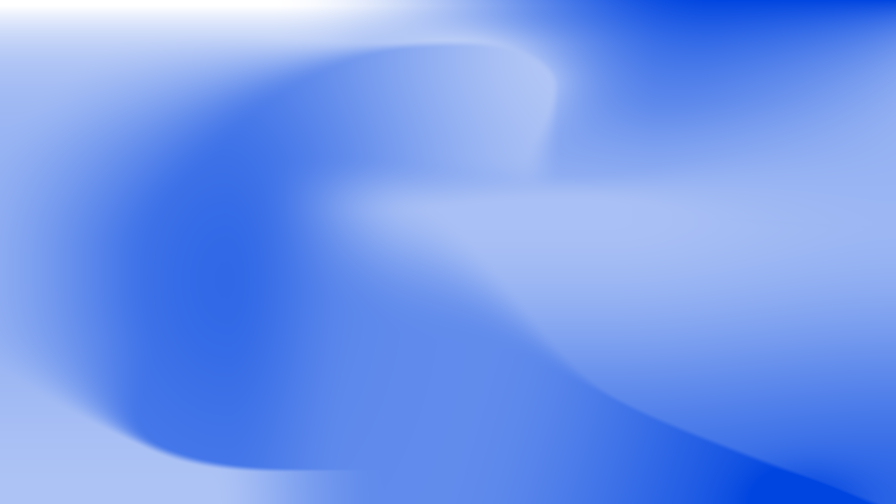
A Shadertoy shader for this background:

```glsl
// Soft blue abstract backdrop: a dark curling lobe, a pale tongue and a folded lower sheet.

const vec2 CANVAS = vec2(7.68, 4.32);            // design units across and down
const vec3 DEEP_BLUE = vec3(0.0, 0.27, 0.88);
const vec3 WHITE = vec3(1.0);

// Approximate signed distance to a rounded corner (quarter superellipse).
float cornerDistance(vec2 offset, vec2 radii, float power) {
    vec2 q = max(offset, 0.0) / radii;
    float len = max(pow(pow(q.x, power) + pow(q.y, power), 1.0 / power), 1e-3);
    vec2 slope = pow(q / len, vec2(power - 1.0)) / radii;
    return (len - 1.0) / max(length(slope), 1e-3);
}

// Signed distance to the curling lobe, negative inside.
float lobeDistance(vec2 p) {
    if (p.x > 4.0) {
        if (p.y < 0.75) return cornerDistance(vec2(p.x - 4.0, 0.75 - p.y), vec2(0.76, 0.38), 2.0);
        float rightEdge = 4.76 - 0.12 * smoothstep(0.75, 1.5, p.y)
                        + 5.0 * smoothstep(1.7, 2.15, p.y);
        return p.x - rightEdge;
    }
    if (p.y < 2.2) return cornerDistance(vec2(4.0, 2.2) - p, vec2(3.5, 1.83), 2.0);
    return cornerDistance(vec2(2.6 - p.x, p.y - 2.2), vec2(2.1, 1.83), 2.7);
}

// Edge blur: wide on the left, crisp at the tip and along the bottom.
float lobeSoftness(vec2 p) {
    float blur = mix(0.75, 0.04, smoothstep(0.6, 3.5, p.x));
    blur += 0.14 * smoothstep(0.8, 1.5, p.y);
    return blur * mix(1.0, 0.06, smoothstep(2.8, 3.85, p.y));
}

// Rises from 0 at the dark core to 1 away from it.
float awayFromCore(vec2 p) {
    vec2 q = (p - vec2(1.95, 2.4)) / vec2(0.9, 1.3);
    return 1.0 - exp(-dot(q, q));
}

// Lower sheet, darkening towards the lower right.
float foldTone(vec2 p) {
    float rise = 0.1 * awayFromCore(p) + 0.09 * smoothstep(1.95, 3.0, p.x);
    float fall = 0.34 * smoothstep(4.0, 7.2, p.x + 0.3 * (p.y - 3.6));
    return 0.19 + rise - fall;
}

// Inside of the lobe, paler towards its tip.
float lobeTone(vec2 p, float fold) {
    float upper = 0.19 + 0.1 * awayFromCore(p) + 0.37 * smoothstep(1.9, 4.9, p.x)
                + 0.04 * (1.0 - smoothstep(0.5, 1.4, p.y));
    return mix(upper, fold, smoothstep(1.3, 2.3, p.y));
}

// White upper left, deep blue upper right, with a glow around the lobe tip.
float backdropTone(vec2 p, float fold, float edge) {
    float left = min(1.0, 0.58 + 0.48 * exp(-p.y / 0.37));
    left += 0.1 * smoothstep(2.5, 4.3, p.y);
    float fade = mix(1.1, 0.35, clamp((p.x - 5.6) / 2.08, 0.0, 1.0));
    float right = 0.6 * (1.0 - exp(-p.y / fade));
    right = mix(right, 0.59, 0.8 * smoothstep(0.8, 1.75, p.y));
    float glow = 0.25 * exp(-max(edge, 0.0) / 0.33)
               * smoothstep(3.0, 4.2, p.x) * smoothstep(0.0, 0.4, p.y)
               * (1.0 - smoothstep(0.6, 1.4, p.y));
    float tone = mix(left, right, smoothstep(2.3, 6.2, p.x)) + glow;
    return mix(tone, fold, smoothstep(1.8, 3.3, p.x) * smoothstep(2.0, 3.0, p.y));
}

// Pale tongue reaching in from the right.
float tongueTone(vec2 p) {
    return 0.66 - 0.43 * smoothstep(1.9, 4.3, p.y)
         - 0.05 * smoothstep(5.2, 7.68, p.x);
}

float tongueMask(vec2 p) {
    float topBlur = mix(0.27, 0.12, smoothstep(3.0, 4.6, p.x))
                  + 0.25 * smoothstep(4.9, 6.8, p.x);
    float top = smoothstep(1.6 - topBlur, 1.6 + topBlur, p.y);
    float tip = smoothstep(2.2, 3.5, p.x);
    float crease = 3.08 + 0.38 * (p.x - 5.0) + 0.29 * tanh((p.x - 4.6) / 0.6);
    float creaseBlur = mix(0.7, 0.03, smoothstep(3.2, 5.3, p.x));
    float below = smoothstep(crease - creaseBlur, crease + creaseBlur, p.y);
    return top * tip * (1.0 - below);
}

void mainImage(out vec4 fragColor, in vec2 fragCoord) {
    vec2 uv = fragCoord / iResolution.xy;
    vec2 p = vec2(uv.x, 1.0 - uv.y) * CANVAS;    // y is depth below the top edge

    // Layers, from back to front
    float edge = lobeDistance(p);
    float blur = lobeSoftness(p);
    float fold = foldTone(p);
    float lobe = 1.0 - smoothstep(-blur, blur, edge);
    float tone = mix(backdropTone(p, fold, edge), lobeTone(p, fold), lobe);
    tone = mix(tone, tongueTone(p), tongueMask(p));

    // Deep pool at the lower right
    vec2 pool = (p - vec2(6.9, 4.3)) / vec2(0.5, 0.3);
    tone -= 0.17 * exp(-dot(pool, pool));

    fragColor = vec4(mix(DEEP_BLUE, WHITE, clamp(tone, 0.0, 1.0)), 1.0);
}
```
